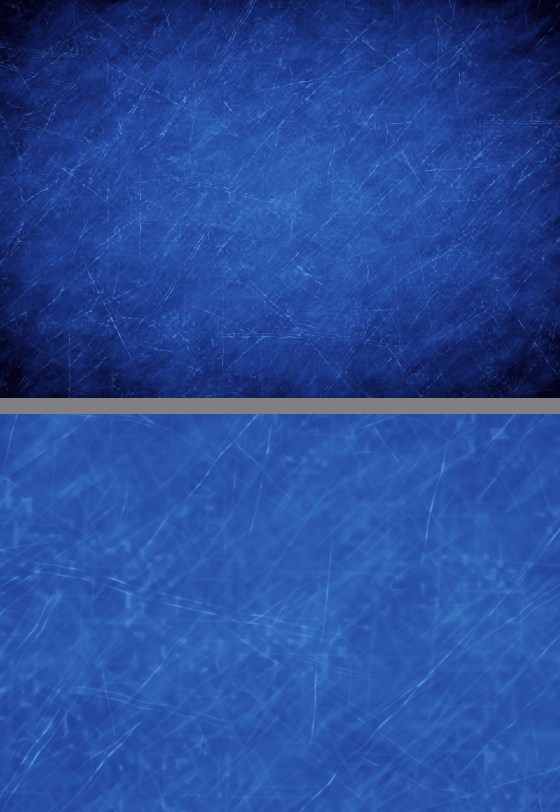
Top: the whole. Bottom: its middle third, enlarged.
Give the GLSL for this texture, as a WebGL 1 fragment shader.

```glsl
precision highp float;
// Draws a scratched blue leather-like surface with a dark vignette.
uniform vec2 u_resolution;

#define SHADOW vec3(0.03, 0.05, 0.20)
#define LIGHT vec3(0.18, 0.37, 0.70)
#define SCRATCH vec3(0.34, 0.62, 0.95)
#define BLUE_BEND 0.28
#define MOTTLE 0.42
#define HAIR 0.13
#define GRAIN 0.14
#define SCRATCH_COUNT 460
#define SCRATCH_WIDTH 0.0009
#define SCRATCH_GAIN 0.66
#define FLECK_GAIN 0.24
#define MAIN_ANGLE 0.78

float hash(vec2 p) {
  vec3 q = fract(p.xyx * vec3(0.1031, 0.1030, 0.0973));
  q += dot(q, q.yzx + 33.33);
  return fract((q.x + q.y) * q.z);
}

float noise(vec2 p) {
  vec2 cell = floor(p), f = fract(p);
  f = f * f * (3.0 - 2.0 * f);
  float low = mix(hash(cell), hash(cell + vec2(1.0, 0.0)), f.x);
  float high = mix(hash(cell + vec2(0.0, 1.0)), hash(cell + 1.0), f.x);
  return mix(low, high, f.y);
}

// Coordinates along and across a direction
vec2 turn(vec2 p, float angle) {
  float c = cos(angle), s = sin(angle);
  return vec2(c * p.x + s * p.y, c * p.y - s * p.x);
}

float fbm(vec2 p) {
  float sum = 0.0, gain = 0.5;
  for (int i = 0; i < 5; i++) {
    sum += gain * noise(p);
    p = turn(p, 0.35) * 2.03 + 17.3;
    gain *= 0.62;
  }
  return sum;
}

// Dense faint fibres: stretched noise peaks in several directions
float hairs(vec2 p) {
  float sum = 0.0;
  for (int i = 0; i < 7; i++) {
    float k = float(i);
    float angle = MAIN_ANGLE + (k < 3.0 ? 0.2 * (k - 1.0) : 0.53 * (k - 1.6));
    vec2 q = turn(p, angle) + 7.0 + 3.7 * k;
    float peak = smoothstep(0.68, 0.98, noise(q * vec2(14.0, 240.0)));
    sum += peak * (k < 3.0 ? 1.0 : 0.7);
  }
  return sum;
}

// Thin straight scratches of many lengths, a few of them doubled
float scratches(vec2 p, float aspect, float beads) {
  float sum = 0.0;
  float edge = SCRATCH_WIDTH + 0.7 / u_resolution.y;
  for (int i = 0; i < SCRATCH_COUNT; i++) {
    float k = float(i) + 1.0;
    vec2 center = vec2(hash(vec2(k, 1.7)) * aspect, hash(vec2(k, 5.3)));
    float spin = hash(vec2(k, 9.1));
    float size = hash(vec2(k, 13.9));
    float kind = hash(vec2(k, 21.4));
    float angle = kind < 0.38 ? MAIN_ANGLE + 0.5 * (spin - 0.5) : 3.1416 * spin;
    float reach = 0.03 + 0.24 * size * size;
    vec2 q = turn(p - center, angle);
    if (abs(q.x) < reach && abs(q.y) < 0.03) {
      float bend = (kind - 0.5) * 0.16 * q.x * q.x;
      float wobble = 0.004 * (noise(vec2(q.x * 45.0 + 19.0, k)) - 0.5);
      float off = q.y + bend + wobble;
      float gap = spin > 0.9 ? 0.008 * size : 0.0;
      float d = min(abs(off), abs(off - gap));
      float fade = 1.0 - smoothstep(0.4, 1.0, abs(q.x) / reach);
      float worn = smoothstep(0.15, 0.85, noise(vec2(q.x * 60.0 + 30.0, k + 0.5)));
      float rank = hash(vec2(k, 31.6));
      float strength = 0.25 + 0.65 * rank * rank;
      sum += (1.0 - smoothstep(0.0, edge, d)) * fade * (0.2 + worn) * strength;
    }
  }
  return sum * beads;
}

// Short jagged cracks and bright dust, gathered in loose patches
float flecks(vec2 p, float speckle) {
  vec2 jag = vec2(noise(p * 70.0), noise(p * 70.0 + 50.0)) - 0.5;
  float crack = abs(noise(p * 26.0 + 0.7 * jag + 8.0) - 0.5);
  float line = 1.0 - smoothstep(0.0, 0.055, crack);
  float patches = smoothstep(0.5, 0.75, noise(p * 17.0 + 61.0));
  float dust = smoothstep(0.72, 0.92, speckle);
  return patches * (line * smoothstep(0.3, 0.7, speckle) + dust);
}

void main() {
  vec2 p = gl_FragCoord.xy / u_resolution.y;
  float aspect = u_resolution.x / u_resolution.y;
  vec2 q = 2.0 * gl_FragCoord.xy / u_resolution - 1.0;

  // Vignette, loosened by broad clouds
  float e = length(q) + 0.08 * (noise(p * 4.0 + 3.0) - 0.5);
  float border = pow(max(abs(q.x), abs(q.y)), 8.0);
  float tone = 0.95 - 0.13 * e - 0.46 * e * e - 0.08 * border;

  // Mottled hide, fibres and fine grain
  vec2 warp = vec2(noise(p * 9.0), noise(p * 9.0 + 40.0)) - 0.5;
  vec2 hide = turn(p + 0.03 * warp, 0.4) + 5.0;
  float speckle = noise(p * 170.0 + 11.0);
  float lit = 0.4 + 0.6 * clamp(tone, 0.0, 1.0);
  tone += MOTTLE * (fbm(hide * vec2(15.0, 27.0)) - 0.60) * (1.3 - 0.5 * lit);
  tone += HAIR * (hairs(p + 0.006 * warp) - 0.25) * lit;
  tone += GRAIN * (speckle - 0.5) * lit;
  tone = clamp(tone, -0.11, 1.3);

  vec3 color = mix(SHADOW, LIGHT, tone);
  color.b += BLUE_BEND * tone * (1.0 - tone);

  float beads = mix(0.55, 1.5, smoothstep(0.4, 0.8, speckle));
  float mark = scratches(p, aspect, beads) * SCRATCH_GAIN;
  mark += flecks(p, speckle) * FLECK_GAIN;
  color = mix(color, SCRATCH, clamp(mark * lit, 0.0, 0.75));
  gl_FragColor = vec4(clamp(color, 0.0, 1.0), 1.0);
}
```
